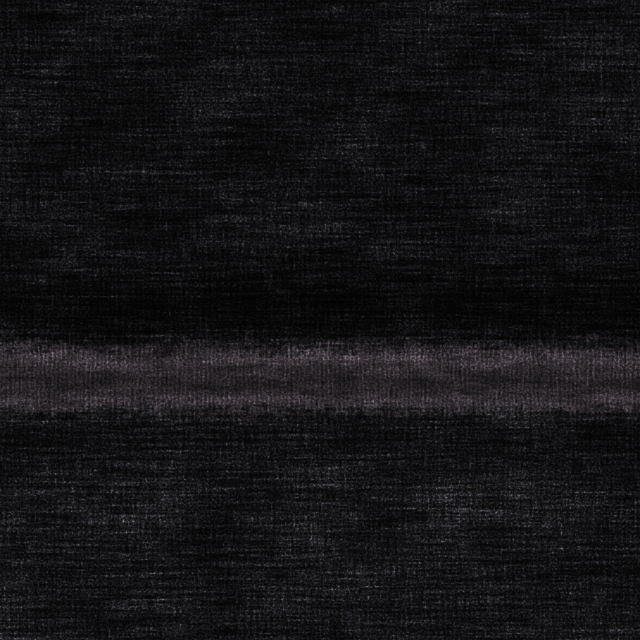
A Shadertoy shader for this texture:

```glsl
// Dark crushed velvet crossed by one pale horizontal crease of raised pile.
// Broad tone comes from smooth bands and soft glows; stretched gradient noise
// adds worn patches, weft streaks, fine ribs and grain that modulate that tone.

const float RIBS = 148.0;   // vertical pile ribs across the canvas
const float ROWS = 190.0;   // weft rows up the canvas
const float TAU = 6.2831853;

vec2 hashGradient(vec2 cell) {
    vec3 h = fract(vec3(cell.xyx) * vec3(0.1031, 0.1030, 0.0973));
    h += dot(h, h.yzx + 33.33);
    float angle = TAU * fract((h.x + h.y) * h.z);
    return vec2(cos(angle), sin(angle));
}

float gradientNoise(vec2 p) {
    vec2 cell = floor(p), f = fract(p);
    vec2 w = f * f * f * (f * (f * 6.0 - 15.0) + 10.0);
    float a = dot(hashGradient(cell), f);
    float b = dot(hashGradient(cell + vec2(1, 0)), f - vec2(1, 0));
    float c = dot(hashGradient(cell + vec2(0, 1)), f - vec2(0, 1));
    float d = dot(hashGradient(cell + vec2(1, 1)), f - vec2(1, 1));
    return 1.5 * mix(mix(a, b, w.x), mix(c, d, w.x), w.y);
}

float fbm(vec2 p, int octaves) {
    float sum = 0.0, amplitude = 0.6;
    for (int i = 0; i < octaves; i++) {
        sum += amplitude * gradientNoise(p);
        p = p * 2.03 + vec2(17.3, 9.1);
        amplitude *= 0.55;
    }
    return sum;
}

// Soft elliptical bump: 1 at the centre, fading over the given radii.
float glow(vec2 p, vec2 centre, vec2 radius) {
    vec2 d = (p - centre) / radius;
    return exp(-dot(d, d));
}

// Soft horizontal bump at one height.
float ridge(float y, float centre, float width) {
    float d = (y - centre) / width;
    return exp(-d * d);
}

// Broad brightness of the flat cloth, with a deep shadow above the crease.
float clothTone(vec2 p) {
    float tone = mix(0.073, 0.056, smoothstep(0.30, 0.50, p.y));
    tone *= 1.0 - 0.50 * ridge(p.y, 0.525, 0.050);
    tone *= 1.0 - 0.22 * ridge(p.y, 0.315, 0.025);
    tone += 0.020 * glow(p, vec2(0.98, 0.88), vec2(0.12, 0.10));
    tone += 0.016 * glow(p, vec2(0.00, 0.74), vec2(0.04, 0.08));
    tone += 0.014 * glow(p, vec2(0.51, 0.65), vec2(0.10, 0.04));
    tone += 0.022 * glow(p, vec2(0.69, 0.19), vec2(0.05, 0.08));
    tone += 0.022 * glow(p, vec2(0.15, 0.11), vec2(0.11, 0.03));
    tone += 0.012 * glow(p, vec2(0.66, 0.555), vec2(0.20, 0.006));
    return tone;
}

// Coverage of the crease, with broken, ragged upper and lower edges.
float creaseMask(vec2 p) {
    float rag = 0.018 * fbm(p * vec2(36.0, 48.0), 3)
              + 0.012 * gradientNoise(p * vec2(190.0, 110.0));
    float top = 0.456 + 0.010 * fbm(vec2(p.x * 8.0, 3.7), 2) + rag;
    float bottom = 0.360 + 0.008 * fbm(vec2(p.x * 9.0, 8.2), 2) - rag;
    float upper = 1.0 - smoothstep(top - 0.015, top + 0.024, p.y);
    return upper * smoothstep(bottom - 0.020, bottom + 0.013, p.y);
}

// Brightness inside the crease: two lit shoulders around a duller core.
float creaseTone(vec2 p) {
    float tone = 0.153 + 0.066 * ridge(p.y, 0.441, 0.017)
                       + 0.048 * ridge(p.y, 0.370, 0.014)
                       - 0.020 * ridge(p.y, 0.402, 0.014);
    tone += 0.045 * glow(p, vec2(0.50, 0.452), vec2(0.06, 0.012));
    tone += 0.035 * glow(p, vec2(0.11, 0.455), vec2(0.05, 0.012));
    tone -= 0.045 * glow(p, vec2(0.27, 0.445), vec2(0.07, 0.013));
    float blotches = fbm(p * vec2(16.0, 62.0), 4);
    return tone * (1.0 + 0.45 * blotches);
}

// Log-brightness variation of the woven surface.
float weave(vec2 p, float crease) {
    float patches = fbm(p * vec2(6.0, 9.0) + 4.6, 4);
    float streaks = gradientNoise(p * vec2(7.0, 165.0))
                  + 0.8 * gradientNoise(p * vec2(24.0, 245.0) + 31.0);
    float warp = gradientNoise(p * vec2(190.0, 24.0) + 7.0);
    float grain = gradientNoise(p * vec2(225.0, 245.0) + 53.0);
    float speckle = gradientNoise(p * vec2(371.0, 353.0) + 91.0);
    float cloth = 0.62 * patches + 0.62 * streaks + 0.45 * warp
                + 0.75 * grain + 0.75 * speckle;

    float sway = 2.2 * gradientNoise(p * vec2(34.0, 42.0));
    float ribs = cos(TAU * p.x * RIBS + sway);
    float rows = cos(TAU * p.y * ROWS + sway);
    float pile = 0.14 * ribs + 0.15 * streaks + 0.22 * warp
               + 0.42 * grain + 0.40 * speckle;
    return mix(cloth + 0.05 * ribs + 0.10 * rows, pile, crease);
}

void mainImage(out vec4 fragColor, in vec2 fragCoord) {
    vec2 p = fragCoord / iResolution.xy;
    float crease = creaseMask(p);
    float tone = mix(clothTone(p), creaseTone(p), crease);
    tone *= exp(weave(p, crease));

    vec3 coolCloth = vec3(1.00, 0.96, 1.07);
    vec3 warmPile = vec3(1.04, 0.93, 1.03);
    vec3 colour = tone * mix(coolCloth, warmPile, crease);
    fragColor = vec4(clamp(colour, 0.0, 1.0), 1.0);
}
```
